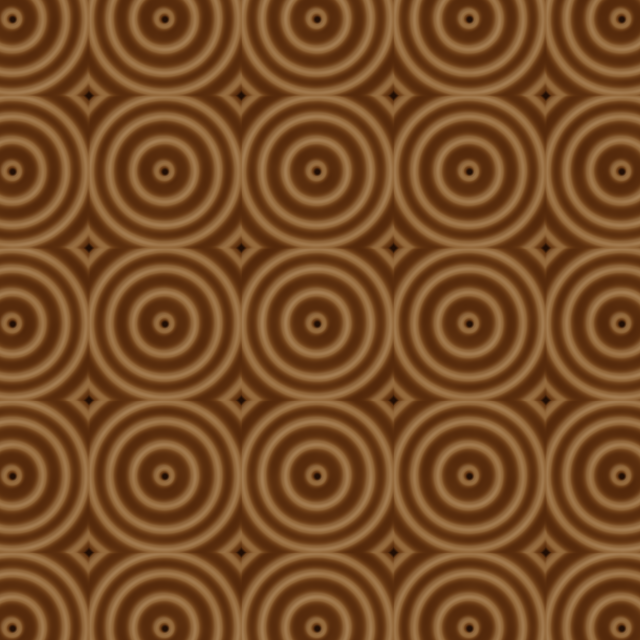
A Shadertoy shader for this pattern:

```glsl
float crest(float r, float centre, float width) {
    float t = (r - centre) / width;
    return exp(-t * t);
}

// Carved relief of one tile: concentric ridges, with a star left at the corners
float reliefHeight(vec2 p) {
    float r = length(fract(p + 0.5) - 0.5);
    return 0.85 * crest(r, 0.05, 0.026)
         + crest(r, 0.203, 0.036)
         + crest(r, 0.357, 0.036)
         + crest(r, 0.487, 0.036)
         + 0.85 * crest(r, 0.637, 0.034);
}

// Slow uneven staining of the wood
float grain(vec2 p) {
    float sum = 0.0;
    float amp = 0.5;
    for (int i = 0; i < 4; i++) {
        sum += amp * sin(p.x + 1.7 * sin(p.y)) * sin(p.y + 1.3 * sin(p.x * 0.7));
        p = mat2(1.6, 1.2, -1.2, 1.6) * p + 2.3;
        amp *= 0.55;
    }
    return sum;
}

vec3 woodColour(float tone) {
    vec3 colour = mix(vec3(0.31, 0.145, 0.035), vec3(0.43, 0.245, 0.09), smoothstep(0.0, 0.4, tone));
    colour = mix(colour, vec3(0.58, 0.41, 0.23), smoothstep(0.3, 0.75, tone));
    return mix(colour, vec3(0.68, 0.54, 0.38), smoothstep(0.7, 1.1, tone));
}

void mainImage(out vec4 fragColor, in vec2 fragCoord) {
    vec2 uv = fragCoord / iResolution.y;
    vec2 p = (uv - vec2(0.496, 0.4935)) * 4.2025;

    // Relief lit from the upper left
    vec2 toLight = vec2(-0.707, 0.707);
    float height = reliefHeight(p);
    float slope = reliefHeight(p - 0.012 * toLight) - reliefHeight(p + 0.012 * toLight);
    float tone = 0.12 + 0.75 * height + 0.32 * slope + 0.05 * grain(p * 6.0);
    vec3 colour = woodColour(tone);

    // Dusty grey on faces turned to the light
    float dust = smoothstep(0.1, 0.7, slope) * (1.0 - 0.6 * height);
    colour = mix(colour, vec3(0.51, 0.37, 0.24), 0.6 * dust);

    // Drilled holes: round at ring centres, diamond at tile corners
    vec2 ringOffset = fract(p + 0.5) - 0.5;
    vec2 cornerOffset = abs(fract(p) - 0.5);
    float hole = min(length(ringOffset), 0.75 * (cornerOffset.x + cornerOffset.y));
    colour = mix(vec3(0.13, 0.055, 0.015), colour, smoothstep(0.01, 0.032, hole));

    fragColor = vec4(colour, 1.0);
}
```
